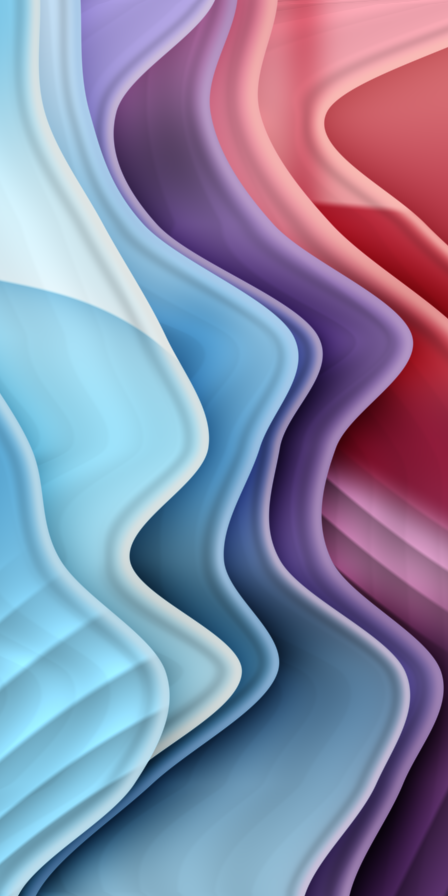
A Shadertoy shader for this background:

```glsl
// Flowing silk folds running from crimson through violet to pale blue.
// Overlapping sheets are laid from right to left; each has a spline edge,
// a bright rim, a cast shadow and fine creases made of layered sines.

// Smooth spline through nine evenly spaced heights.
float splineEdge(float k[9], float y) {
    float t = clamp(y * 4.0, 0.0, 7.999);
    int i = int(t);
    t -= float(i);
    float a = k[max(i - 1, 0)], b = k[i], c = k[i + 1], d = k[min(i + 2, 8)];
    return b + 0.5 * t * (c - a + t * (2.0 * a - 5.0 * b + 4.0 * c - d
             + t * (3.0 * (b - c) + d - a)));
}

// Five colours spread from top to bottom.
vec3 ramp(vec3 a, vec3 b, vec3 c, vec3 d, vec3 e, float y) {
    vec3 col = mix(a, b, smoothstep(0.0, 0.5, y));
    col = mix(col, c, smoothstep(0.5, 1.0, y));
    col = mix(col, d, smoothstep(1.0, 1.5, y));
    return mix(col, e, smoothstep(1.5, 2.0, y));
}

// Narrow bright ridge, one per unit of t, with a gentle and a steep side.
float pleat(float t) {
    float f = fract(t);
    return f * smoothstep(1.0, 0.86, f) - 0.4;
}

// Soft creases that follow the edge of a sheet.
float creases(float d, float y) {
    return 0.6 * sin(d * 36.0 + 2.0 * sin(y * 3.0))
         + 0.6 * pleat(d * 13.0 - y * 0.7 + 0.3 * sin(y * 5.0));
}

// Lays one sheet over everything left of its edge.
void sheet(inout vec3 col, vec2 p, float k[9], vec3 tint, vec3 rim,
           float rimWidth, float crease) {
    float edge = splineEdge(k, p.y);
    float slope = (splineEdge(k, p.y + 0.01) - splineEdge(k, p.y - 0.01)) / 0.02;
    float d = (edge - p.x) / sqrt(1.0 + slope * slope);
    float inside = max(d, 0.0);

    // Powers darken the cloth below without greying it.
    float shadow = exp(-max(-d, 0.0) / 0.055) * mix(0.35, 1.0, smoothstep(0.35, 0.9, p.y));
    col = pow(max(col, 0.01), vec3(1.0 + 0.85 * shadow)) * (1.0 - 0.16 * shadow);

    vec3 cloth = tint * (1.0 + crease * creases(d, p.y));
    cloth = mix(cloth, rim, 0.35 * exp(-inside / (2.5 * rimWidth)));
    cloth *= 1.0 - 0.13 * exp(-pow((inside - 2.2 * rimWidth) / (0.7 * rimWidth), 2.0));
    cloth = mix(cloth, rim, 0.8 * exp(-pow((inside - 0.4 * rimWidth) / (0.8 * rimWidth), 2.0)));
    float pixel = 1.0 / iResolution.x;
    col = mix(col, cloth, smoothstep(-pixel, pixel, d));
}

void mainImage(out vec4 fragColor, in vec2 fragCoord) {
    // x runs 0..1 to the right, y runs 0..2 downwards.
    vec2 p = fragCoord / iResolution.xy;
    p.y = 2.0 - 2.0 * p.y;
    float y = p.y;

    // Salmon hollow behind all sheets
    vec3 col = mix(vec3(0.86, 0.46, 0.48), vec3(0.76, 0.28, 0.34), smoothstep(0.1, 0.5, y));

    // Pink flap with a red underside
    vec3 tint = mix(vec3(0.95, 0.64, 0.69), vec3(0.96, 0.66, 0.68), smoothstep(0.1, 0.35, y));
    tint = mix(tint, vec3(0.87, 0.42, 0.49), exp(-pow((p.x - 0.68) / 0.05, 2.0)));
    float under = smoothstep(0.455, 0.475, y + 0.08 * (0.85 - p.x));
    tint = mix(tint, vec3(0.76, 0.17, 0.25), under);
    sheet(col, p, float[9](1.2, 0.73, 0.95, 1.22, 1.4, 1.4, 1.4, 1.4, 1.4),
          tint, vec3(0.98, 0.74, 0.71), 0.018, 0.05);

    // Rose stream that turns crimson, then mauve
    tint = ramp(vec3(0.87, 0.49, 0.62), vec3(0.95, 0.59, 0.67), vec3(0.54, 0.10, 0.22),
                vec3(0.46, 0.29, 0.48), vec3(0.29, 0.16, 0.35), y);
    tint = mix(tint, vec3(0.81, 0.21, 0.29), exp(-pow((y - 0.78 - 0.2 * (p.x - 0.9)) / 0.09, 2.0)));
    float mauve = smoothstep(0.0, 0.12, y - 0.99 - 0.6 * (p.x - 0.78))
                * (1.0 - smoothstep(1.25, 1.55, y));
    tint = mix(tint, vec3(0.70, 0.50, 0.64), mauve);
    tint *= 1.0 + 0.4 * mauve * pleat(11.0 * (y - 0.7 * p.x) + 0.4 * sin(5.0 * p.x));
    tint *= 1.0 + 0.5 * smoothstep(1.5, 1.7, y) * pleat(9.0 * (p.x + 0.5 * y));
    sheet(col, p, float[9](0.62, 0.58, 0.74, 1.04, 1.2, 1.2, 1.2, 1.2, 1.2),
          tint, vec3(0.97, 0.73, 0.71), 0.026, 0.06);

    // Violet sheet
    tint = ramp(vec3(0.71, 0.45, 0.64), vec3(0.58, 0.46, 0.73), vec3(0.44, 0.34, 0.58),
                vec3(0.55, 0.51, 0.76), vec3(0.37, 0.29, 0.50), y);
    vec2 hollow = p - vec2(0.36, 0.36);
    tint *= 1.0 - 0.42 * exp(-dot(hollow, hollow) / 0.025);
    sheet(col, p, float[9](0.53, 0.47, 0.61, 0.92, 0.75, 0.74, 0.985, 0.90, 0.78),
          tint, vec3(0.74, 0.63, 0.80), 0.021, 0.12);

    // Periwinkle sheet opening into a grey-blue bowl
    tint = ramp(vec3(0.67, 0.62, 0.87), vec3(0.57, 0.57, 0.85), vec3(0.42, 0.52, 0.77),
                vec3(0.37, 0.53, 0.66), vec3(0.55, 0.72, 0.81), y);
    tint *= 1.0 - 0.22 * exp(-pow((y - 1.38) / 0.14, 2.0));
    sheet(col, p, float[9](0.48, 0.26, 0.35, 0.71, 0.625, 0.625, 0.905, 0.84, 0.68),
          tint, vec3(0.82, 0.76, 0.86), 0.015, 0.05);

    // Deep blue sheet
    tint = ramp(vec3(0.80, 0.89, 0.96), vec3(0.68, 0.86, 0.96), vec3(0.43, 0.69, 0.85),
                vec3(0.38, 0.62, 0.75), vec3(0.50, 0.72, 0.81), y);
    tint *= 1.0 - 0.28 * exp(-pow((y - 1.27) / 0.14, 2.0));
    tint = mix(tint, vec3(0.33, 0.62, 0.81),
               0.8 * exp(-pow((p.x - 0.45) / 0.1, 2.0) - pow((y - 0.75) / 0.12, 2.0)));
    sheet(col, p, float[9](0.18, 0.20, 0.32, 0.655, 0.58, 0.50, 0.62, 0.34, 0.08),
          tint, vec3(0.67, 0.80, 0.92), 0.018, 0.06);

    // Pale sheet with a white veil draped across its belly
    tint = ramp(vec3(0.46, 0.78, 0.92), vec3(0.77, 0.92, 0.97), vec3(0.61, 0.87, 0.96),
                vec3(0.66, 0.83, 0.89), vec3(0.50, 0.73, 0.83), y);
    float veil = 0.625 + 0.2 * p.x + 1.6 * p.x * p.x * p.x - y;
    float veilMask = smoothstep(-0.005, 0.005, veil);
    tint = mix(tint, vec3(0.42, 0.69, 0.83),
               0.75 * exp(-max(-veil, 0.0) / 0.07) * (1.0 - veilMask));
    tint = mix(tint, vec3(0.88, 0.94, 0.96), veilMask * exp(-max(veil, 0.0) / 0.18));
    sheet(col, p, float[9](0.09, 0.10, 0.23, 0.37, 0.465, 0.29, 0.54, 0.27, 0.04),
          tint, vec3(0.88, 0.89, 0.88), 0.021, 0.04);

    // Pleated blue sheet in the lower left
    tint = ramp(vec3(0.5, 0.8, 0.92), vec3(0.45, 0.75, 0.9), vec3(0.32, 0.64, 0.82),
                vec3(0.51, 0.78, 0.89), vec3(0.45, 0.71, 0.82), y);
    float slant = y + 0.85 * p.x - 0.5 * p.x * p.x;
    tint *= 1.0 + 0.4 * smoothstep(1.2, 1.5, y) * pleat(9.0 * slant + 0.5 * sin(6.0 * slant));
    sheet(col, p, float[9](-0.2, -0.2, -0.2, -0.08, 0.07, 0.135, 0.37, 0.30, 0.04),
          tint, vec3(0.76, 0.87, 0.92), 0.021, 0.06);

    fragColor = vec4(clamp(col, 0.0, 1.0), 1.0);
}
```
